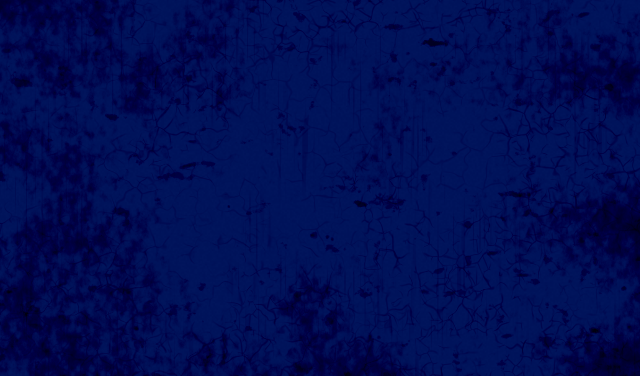
Give the GLSL for this texture, as a Shadertoy shader.

```glsl
// Worn navy plaster: hairline cracks, stained edges, faint streaks and dark chips.

vec2 hash22(vec2 p) {
    vec3 q = fract(p.xyx * vec3(0.1031, 0.1030, 0.0973));
    q += dot(q, q.yzx + 33.33);
    return fract((q.xx + q.yz) * q.zy);
}

float noise(vec2 p) {
    vec2 i = floor(p), f = fract(p);
    f = f * f * (3.0 - 2.0 * f);
    float low = mix(hash22(i).x, hash22(i + vec2(1, 0)).x, f.x);
    float high = mix(hash22(i + vec2(0, 1)).x, hash22(i + 1.0).x, f.x);
    return mix(low, high, f.y);
}

float fbm(vec2 p) {
    float sum = 0.0, amp = 0.5;
    for (int i = 0; i < 5; i++) {
        sum += amp * noise(p);
        p = mat2(1.6, 1.2, -1.2, 1.6) * p + 17.3;
        amp *= 0.5;
    }
    return sum / 0.97;
}

// Distance to the nearest border between Voronoi cells
float cellBorder(vec2 p) {
    vec2 cell = floor(p), f = fract(p), nearest = vec2(0);
    float best = 9.0, border = 9.0;
    for (int k = 0; k < 9; k++) {
        vec2 o = vec2(k % 3 - 1, k / 3 - 1);
        vec2 r = o + hash22(cell + o) - f;
        if (dot(r, r) < best) { best = dot(r, r); nearest = r; }
    }
    for (int k = 0; k < 25; k++) {
        vec2 o = vec2(k % 5 - 2, k / 5 - 2);
        vec2 r = o + hash22(cell + o) - f;
        vec2 gap = r - nearest;
        if (dot(gap, gap) > 1e-4)
            border = min(border, dot(0.5 * (r + nearest), normalize(gap)));
    }
    return border;
}

// Broken crack network; scale is the number of cells per canvas height
float cracks(vec2 p, float scale, float halfWidth, float px) {
    float d = cellBorder(p * scale) / scale;
    float line = 1.0 - smoothstep(0.0, halfWidth + px, d);
    float broken = smoothstep(0.38, 0.68, noise(p * scale * 1.5 + 40.0));
    return line * broken;
}

// Scattered chips, from round pits to long flat slivers
float chips(vec2 p, float aspect, float px) {
    float ragged = fbm(p * 75.0) - 0.5, mask = 0.0;
    for (int i = 0; i < 30; i++) {
        vec2 place = hash22(vec2(i, 7)) * vec2(aspect, 1.0);
        vec2 kind = hash22(vec2(i, 23));
        vec2 tilt = hash22(vec2(i, 51));
        float size = mix(0.003, 0.009, kind.x * kind.x);
        float a = 0.5 * (tilt.x - 0.5);
        vec2 q = mat2(cos(a), -sin(a), sin(a), cos(a)) * (p - place);
        q.x /= mix(1.0, 5.5, kind.y * kind.y);
        float d = length(q) + ragged * size * 2.4 - size;
        float chip = 1.0 - smoothstep(-px, px + 0.001, d);
        mask = max(mask, chip * mix(0.45, 1.0, tilt.y));
    }
    return mask;
}

void mainImage(out vec4 fragColor, in vec2 fragCoord) {
    vec2 p = fragCoord / iResolution.y;
    vec2 uv = fragCoord / iResolution.xy;
    float aspect = iResolution.x / iResolution.y, px = 1.0 / iResolution.y;

    // Wear gathers at the sides, the bottom and the lower left corner
    float wear = 0.65 * (1.0 - smoothstep(0.0, 0.28, uv.x));
    wear += 0.65 * smoothstep(0.78, 1.02, uv.x);
    wear += 0.40 * (1.0 - smoothstep(0.0, 0.3, uv.y));
    wear += 0.20 * smoothstep(0.85, 1.0, uv.y);
    vec2 corner = (uv - vec2(0.16, 0.18)) / vec2(0.17, 0.22);
    wear += 0.55 * exp(-dot(corner, corner));

    // Cloudy stains broken up by grit
    float cloud = fbm(p * 5.0 + 3.0);
    float grit = fbm(p * vec2(62.0, 48.0)) - 0.5;
    float stain = smoothstep(0.52, 1.25, cloud + 0.36 * wear + 0.75 * grit);
    float dark = 0.19 * stain;

    // Crack networks, bent so that their lines wander
    vec2 bend = vec2(noise(p * 45.0), noise(p * 45.0 + 90.0)) - 0.5;
    vec2 bent = p + 0.018 * bend;
    float patches = smoothstep(0.3, 0.62, fbm(p * 4.0 + 20.0));
    dark += 0.070 * cracks(bent, 17.0, 0.0014, px) * mix(0.45, 1.0, patches);
    dark += 0.055 * cracks(bent + 5.0, 34.0, 0.0010, px) * patches;

    // Fine vertical streaks and small ragged flakes
    float streak = smoothstep(0.68, 0.95, noise(p * vec2(170.0, 8.0)));
    dark += 0.032 * streak * smoothstep(0.4, 0.7, noise(p * vec2(9.0, 5.0) + 60.0));
    float flake = fbm(p * vec2(24.0, 32.0) + 11.0) + 0.25 * grit;
    dark += 0.09 * smoothstep(0.70, 0.82, flake);

    dark += 0.22 * chips(p, aspect, px);
    dark += 0.012 * (noise(p * 230.0) - 0.5);

    vec3 navy = vec3(0.0, 0.077, 0.357);
    vec3 color = max(navy - dark, vec3(0.0, 0.0, 0.06));
    fragColor = vec4(color, 1.0);
}
```
